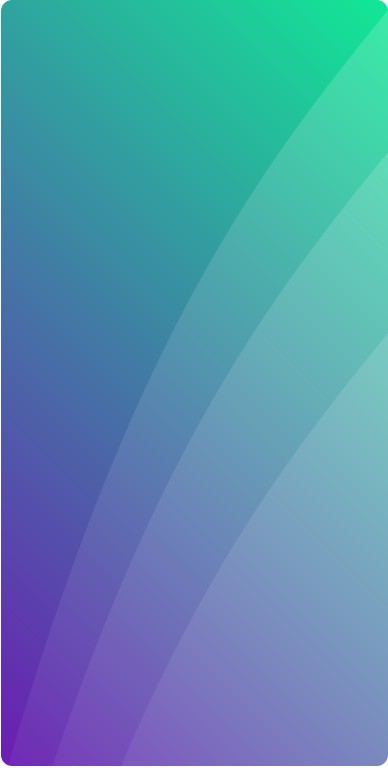
A WebGL 2 fragment shader for this background:

```glsl
#version 300 es
precision highp float;

uniform vec2 u_resolution;
out vec4 fragColor;

#define PURPLE vec3(0.422, 0.108, 0.700)
#define GREEN vec3(0.067, 0.910, 0.585)
#define PAPER vec3(1.0)
#define CORNER_RADIUS 0.0145
#define LEFT_INSET 0.0013
#define BOTTOM_INSET 0.0026
#define VEIL_COUNT 3
#define VEIL_MIN 0.050
#define VEIL_GAIN 0.125

// Signed distance to a box with rounded corners
float roundedBox(vec2 p, vec2 halfSize, float radius) {
    vec2 q = abs(p) - halfSize + radius;
    return length(max(q, 0.0)) + min(max(q.x, q.y), 0.0) - radius;
}

// Height of the uppermost arc, and its slope, at x in 0..1
vec2 arc(float x) {
    float height = -0.033 + x * (1.775 + x * (-1.112 + x * 0.357));
    float slope = 1.775 + x * (-2.224 + x * 1.071);
    return vec2(height, slope);
}

// Downward shift of each arc; the gaps widen slightly
float arcDrop(float i) {
    return i * (0.1597 + 0.0253 * i);
}

void main() {
    // Canvas height is one unit
    vec2 p = gl_FragCoord.xy / u_resolution.y;
    float aspect = u_resolution.x / u_resolution.y;
    float pixel = 1.0 / u_resolution.y;

    // Diagonal base gradient
    float t = (p.x + p.y) / (aspect + 1.0);
    vec3 color = mix(PURPLE, GREEN, t);

    // Stacked white veils below the arcs, stronger toward the top right
    vec2 curve = arc(p.x / aspect);
    float steepness = length(vec2(curve.y / aspect, 1.0));
    float veil = VEIL_MIN + VEIL_GAIN * t;
    for (int i = 0; i < VEIL_COUNT; i++) {
        float d = (curve.x - arcDrop(float(i)) - p.y) / steepness;
        float cover = smoothstep(-0.75 * pixel, 0.75 * pixel, d);
        color = mix(color, vec3(1.0), veil * cover);
    }

    // Rounded card on paper
    vec2 low = vec2(LEFT_INSET, BOTTOM_INSET);
    vec2 high = vec2(aspect, 1.0);
    float card = roundedBox(p - 0.5 * (low + high), 0.5 * (high - low), CORNER_RADIUS);
    float inside = clamp(0.5 - card / pixel, 0.0, 1.0);
    fragColor = vec4(mix(PAPER, color, inside), 1.0);
}
```
